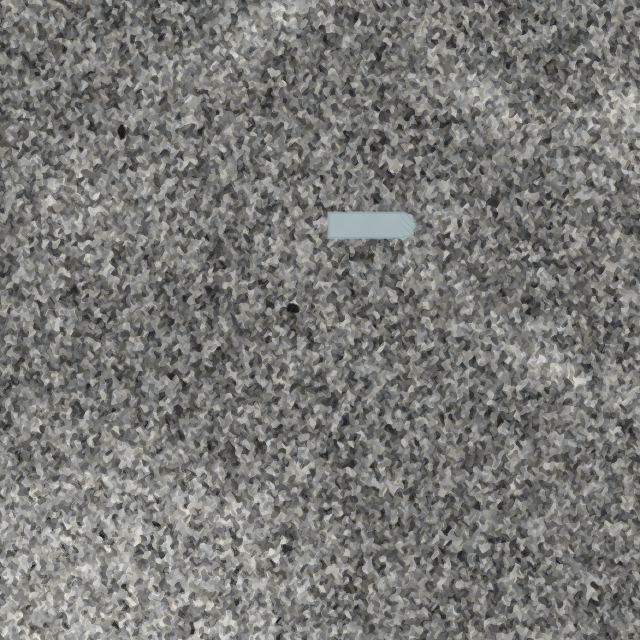
Give the GLSL for this texture, as a WebGL 1 fragment shader.

```glsl
precision highp float;
// Weathered grey granite with pale veils, dark pits and a small blue-grey plate.

uniform vec2 u_resolution;

const vec3 STONE_TINT = vec3(1.0, 0.998, 0.975);
const vec3 PLATE_COLOR = vec3(0.65, 0.71, 0.72);
const vec3 PLATE_LINE = vec3(0.50, 0.58, 0.63);
const vec3 PIT_COLOR = vec3(0.07);

vec3 hash3(vec2 p) {
  vec3 q = fract(p.xyx * vec3(0.1031, 0.1030, 0.0973));
  q += dot(q, q.yxz + 33.33);
  return fract((q.xxy + q.yzz) * q.zyx);
}

// Cellular noise: every grain has one flat random value and a narrow soft edge.
float grains(vec2 p, float sharpness) {
  vec2 cell = floor(p);
  float total = 0.0;
  float weights = 0.0;
  for (int y = -1; y <= 1; y++) {
    for (int x = -1; x <= 1; x++) {
      vec2 id = cell + vec2(float(x), float(y));
      vec3 h = hash3(id);
      vec2 d = id + 0.1 + 0.8 * h.xy - p;
      float w = exp(-sharpness * dot(d, d));
      total += w * h.z;
      weights += w;
    }
  }
  return total / max(weights, 1e-9);
}

// Layered, turned sines for broad cloudy tones, about -1 to 1.
float clouds(vec2 p) {
  float sum = 0.0;
  float amp = 0.5;
  for (int i = 0; i < 5; i++) {
    sum += amp * sin(p.x + 1.3 * sin(p.y)) * cos(p.y + 0.7 * sin(p.x));
    p = mat2(1.2, 1.4, -1.4, 1.2) * p + 2.7;
    amp *= 0.62;
  }
  return sum;
}

// Soft elliptical patch, turned by an angle.
float veil(vec2 p, vec2 center, vec2 radius, float angle) {
  vec2 d = p - center;
  float c = cos(angle);
  float s = sin(angle);
  d = vec2(c * d.x + s * d.y, c * d.y - s * d.x) / radius;
  return exp(-dot(d, d));
}

float boxDistance(vec2 p, vec2 halfSize) {
  vec2 d = abs(p) - halfSize;
  return length(max(d, 0.0)) + min(max(d.x, d.y), 0.0);
}

float paleVeils(vec2 p) {
  float v = veil(p, vec2(0.39, 0.945), vec2(0.12, 0.035), 0.65);
  v += 1.1 * veil(p, vec2(0.75, 0.845), vec2(0.08, 0.028), -0.6);
  v += 0.9 * veil(p, vec2(0.84, 0.44), vec2(0.13, 0.030), -0.65);
  v += veil(p, vec2(0.98, 0.84), vec2(0.06, 0.05), 0.3);
  v += 0.7 * veil(p, vec2(0.14, 0.69), vec2(0.13, 0.07), -0.3);
  v += veil(p, vec2(0.46, 0.56), vec2(0.022, 0.03), 0.2);
  return v;
}

float stoneTone(vec2 uv) {
  vec2 warped = uv + 0.018 * vec2(clouds(uv * 23.0), clouds(uv * 23.0 + 9.0));
  float corner = 1.0 - smoothstep(0.12, 0.62, length((warped - vec2(0.08, 0.0)) * vec2(0.9, 1.25)));
  float tone = 0.455 + 0.15 * corner + 0.16 * paleVeils(warped);
  tone += 0.045 * clouds(uv * 11.0 + 4.0) + 0.025 * clouds(uv * 38.0);

  // Coarse and fine mineral grains, slightly taller than wide.
  vec2 g = uv * vec2(1.0, 0.86) + 0.0015 * sin(uv.yx * 310.0);
  float coarse = grains(g * 108.0, 20.0);
  float fine = grains(g * 172.0 + 37.0, 14.0);
  tone += 0.34 * (coarse - 0.5) + 0.25 * (fine - 0.5);

  // Sparse dark mica grains stand out in the pale areas.
  float mica = smoothstep(0.86, 0.95, grains(g * 125.0 + 71.0, 22.0));
  return tone - mica * (0.08 + 0.12 * corner);
}

void main() {
  vec2 uv = gl_FragCoord.xy / u_resolution;
  float soft = 1.0 / min(u_resolution.x, u_resolution.y);

  vec3 color = clamp(stoneTone(uv), 0.14, 0.88) * STONE_TINT;
  color += 0.022 * (grains(uv * 90.0 + 15.0, 16.0) - 0.5) * vec3(1.0, 0.2, -1.0);

  // Small pits with ragged rims.
  float ragged = 0.002 * clouds(uv * 300.0);
  float pit = length((uv - vec2(0.458, 0.518)) * vec2(0.8, 1.1)) - 0.0075;
  pit = min(pit, length((uv - vec2(0.190, 0.794)) * vec2(1.3, 0.8)) - 0.0075);
  color = mix(color, PIT_COLOR, 0.9 * (1.0 - smoothstep(-soft, 2.0 * soft, pit + ragged)));

  // Flat plate with a thin outline and creases at its worn right end.
  vec2 q = uv - vec2(0.581, 0.648);
  float worn = smoothstep(0.045, 0.07, q.x);
  float plate = boxDistance(q, vec2(0.069, 0.021)) + worn * (0.3 * abs(q.y) + 2.0 * ragged);
  float crease = smoothstep(0.75, 1.0, sin(q.x * 560.0 + 9.0 * sin(q.y * 70.0)));
  float outline = 1.0 - smoothstep(0.0, 2.0 * soft, abs(plate + soft));
  float lines = max(0.45 * outline, 0.5 * crease * smoothstep(0.035, 0.055, q.x));
  vec3 plateColor = mix(PLATE_COLOR + 0.01 * clouds(uv * 50.0), PLATE_LINE, lines);
  color = mix(color, plateColor, 1.0 - smoothstep(-soft, soft, plate));

  gl_FragColor = vec4(color, 1.0);
}
```
